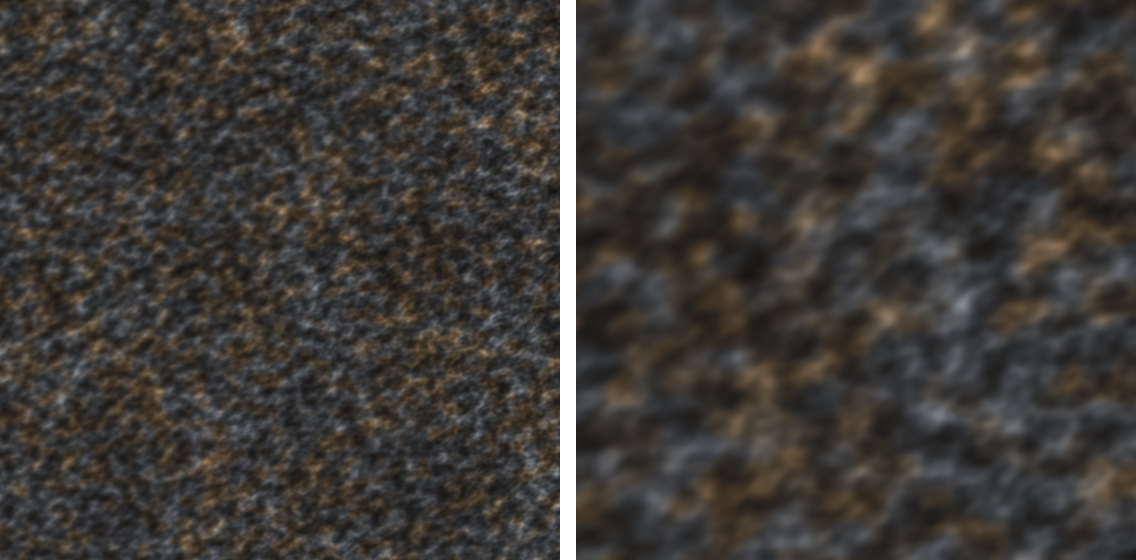
Left: the whole. Right: its middle third, enlarged.
Write a Shadertoy shader that draws this texture.

```glsl
#define GRAIN_FREQ 36.0
#define GRAIN_STRETCH 1.4
#define GRAIN_ANGLE 0.42
#define CONTRAST 0.93
#define FINE_AMOUNT 0.4
#define TINT_FREQ 27.0
#define BASE_LEVEL 0.213
#define COOL_TINT vec3(0.96, 1.0, 1.06)
#define WARM_TINT vec3(1.24, 1.0, 0.73)
#define SHADOW_TINT vec3(1.10, 1.0, 0.92)

// Integer hash of a lattice cell to a unit gradient
vec2 cellGradient(vec2 cell) {
    uvec2 h = uvec2(ivec2(cell) + 4096);
    h = h * 1664525u + 1013904223u;
    h.x += h.y * 1664525u;
    h.y += h.x * 1664525u;
    h ^= h >> 16u;
    h.x += h.y * 1664525u;
    h.x ^= h.x >> 16u;
    float angle = float(h.x & 65535u) / 65536.0 * 6.28319;
    return vec2(cos(angle), sin(angle));
}

float gradientNoise(vec2 p) {
    vec2 cell = floor(p);
    vec2 f = p - cell;
    vec2 blend = f * f * f * (f * (f * 6.0 - 15.0) + 10.0);
    vec2 e = vec2(1.0, 0.0);
    float a = dot(cellGradient(cell), f);
    float b = dot(cellGradient(cell + e.xy), f - e.xy);
    float c = dot(cellGradient(cell + e.yx), f - e.yx);
    float d = dot(cellGradient(cell + e.xx), f - e.xx);
    return mix(mix(a, b, blend.x), mix(c, d, blend.x), blend.y);
}

mat2 rotation(float angle) {
    float c = cos(angle), s = sin(angle);
    return mat2(c, -s, s, c);
}

// Soft octaves, each turned to hide the lattice
float grainNoise(vec2 p, float fine) {
    float sum = 0.0;
    float weight = 1.0;
    for (int i = 0; i < 3; i++) {
        float amount = i == 2 ? fine : weight;
        sum += amount * gradientNoise(p + float(i) * 37.3);
        p = rotation(0.6) * p * 1.85;
        weight *= 0.75;
    }
    return sum;
}

void mainImage(out vec4 fragColor, in vec2 fragCoord) {
    vec2 uv = fragCoord / iResolution.y;

    // Grains lean up to the right along their long axis
    vec2 grainUv = rotation(-GRAIN_ANGLE) * uv;
    grainUv = rotation(2.0 * GRAIN_ANGLE) * uv * 0.0 + vec2(
        dot(uv, vec2(cos(GRAIN_ANGLE), sin(GRAIN_ANGLE))) / sqrt(GRAIN_STRETCH),
        dot(uv, vec2(-sin(GRAIN_ANGLE), cos(GRAIN_ANGLE))) * sqrt(GRAIN_STRETCH));

    // Broad patches of light, and crisper detail toward the right
    float patches = gradientNoise(uv * 5.0 + 11.7) + gradientNoise(uv * 13.0 + 5.2);
    float crispness = smoothstep(0.2, 1.0, uv.x + 0.6 * gradientNoise(uv * 3.0 + 2.4));
    float fine = FINE_AMOUNT * mix(0.5, 1.2, crispness);
    float relief = grainNoise(grainUv * GRAIN_FREQ, fine) + 0.3 * patches;
    float level = BASE_LEVEL * exp(CONTRAST * relief);

    // Slate and ochre grains in loose clusters, browner in the gaps
    float hue = gradientNoise(grainUv * TINT_FREQ + 71.3)
              + 0.5 * gradientNoise(grainUv * TINT_FREQ * 1.9 + 19.6)
              + 0.5 * gradientNoise(uv * 6.0 + 43.1);
    vec3 tint = mix(COOL_TINT, WARM_TINT, smoothstep(-0.35, 0.55, hue));
    tint = mix(SHADOW_TINT, tint, smoothstep(0.08, 0.2, level));

    fragColor = vec4(level * tint, 1.0);
}
```
